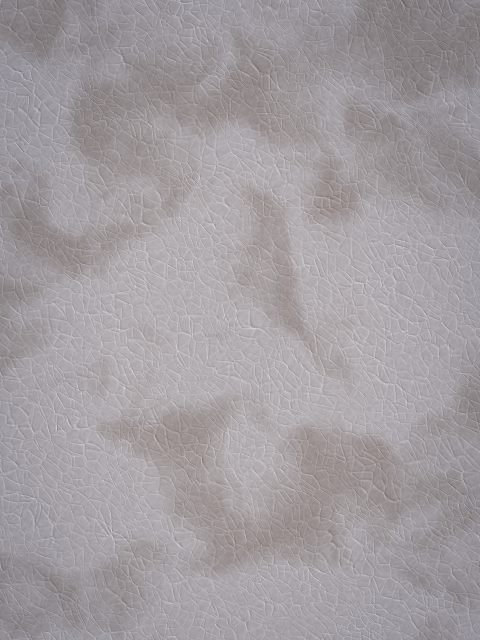
Give the GLSL for this texture, as a Shadertoy shader.

```glsl
#define CREASE_SCALE 43.0
#define CREASE_WIDTH 0.09
#define CREASE_DEPTH 0.098
#define CREASE_GLOW 0.016
#define STAIN_SCALE 6.8
#define STAIN_START 0.43
#define STAIN_FULL 0.76
#define GRAIN_AMOUNT 0.03
#define HIDE_COLOR vec3(0.704, 0.683, 0.698)
#define STAIN_TINT vec3(0.865, 0.837, 0.81)
#define CORNER_TINT vec3(0.83, 0.84, 0.87)
#define LIGHT_DIR vec2(0.77, 0.64)

vec2 hash22(vec2 p) {
    vec3 q = fract(p.xyx * vec3(0.1031, 0.1030, 0.0973));
    q += dot(q, q.yzx + 33.33);
    return fract((q.xx + q.yz) * q.zy);
}

float noise(vec2 p) {
    vec2 i = floor(p), f = fract(p);
    f = f * f * (3.0 - 2.0 * f);
    float low = mix(hash22(i).x, hash22(i + vec2(1, 0)).x, f.x);
    float high = mix(hash22(i + vec2(0, 1)).x, hash22(i + vec2(1, 1)).x, f.x);
    return mix(low, high, f.y);
}

float fbm(vec2 p) {
    float sum = 0.0, weight = 0.533;
    for (int i = 0; i < 4; i++) {
        sum += weight * noise(p);
        p = mat2(1.6, 1.2, -1.2, 1.6) * p + 17.3;
        weight *= 0.5;
    }
    return sum;
}

// Distance to the nearest cell border, and the direction towards it
vec3 cellBorder(vec2 p) {
    vec2 cell = floor(p), f = fract(p);
    vec2 nearestCell = vec2(0), nearest = vec2(8);
    for (int y = -1; y <= 1; y++)
    for (int x = -1; x <= 1; x++) {
        vec2 g = vec2(x, y);
        vec2 r = g + hash22(cell + g) - f;
        if (dot(r, r) < dot(nearest, nearest)) {
            nearest = r;
            nearestCell = g;
        }
    }
    vec3 border = vec3(8, 0, 0);
    for (int y = -2; y <= 2; y++)
    for (int x = -2; x <= 2; x++) {
        vec2 g = nearestCell + vec2(x, y);
        vec2 r = g + hash22(cell + g) - f;
        vec2 apart = r - nearest;
        if (dot(apart, apart) > 0.00001) {
            vec2 n = normalize(apart);
            float d = dot(0.5 * (nearest + r), n);
            if (d < border.x) border = vec3(d, n);
        }
    }
    return border;
}

// Embossed crease: lit on one flank, shaded on the other
float crease(vec2 p, float pixel, vec2 light) {
    vec3 border = cellBorder(p);
    float width = max(CREASE_WIDTH, 0.8 * pixel);
    float profile = exp(-pow(border.x / width, 2.0));
    float flank = smoothstep(0.0, 0.5 * width, border.x);
    float slope = dot(border.yz, light) * flank;
    return profile * (CREASE_DEPTH * slope + CREASE_GLOW);
}

void mainImage(out vec4 fragColor, in vec2 fragCoord) {
    vec2 uv = fragCoord / iResolution.xy;
    vec2 p = fragCoord / iResolution.x;
    float pixel = 1.0 / iResolution.x;

    // Soft, warped stains
    vec2 drift = vec2(noise(p * 9.0 + 3.1), noise(p * 9.0 + 41.7)) - 0.5;
    float blot = fbm(p * STAIN_SCALE + 0.6 * drift + 23.4);
    float stain = smoothstep(STAIN_START, STAIN_FULL, blot);
    vec3 color = HIDE_COLOR * mix(vec3(1), STAIN_TINT, stain);

    // Light falling off towards the cool corners
    float falloff = smoothstep(0.4, 1.4, length(2.0 * uv - vec2(1.0, 0.92)));
    color *= mix(vec3(1), CORNER_TINT, falloff);

    // Two crossing crease nets, one slanting down to the right, one upright
    vec2 bend = vec2(noise(p * 14.0 + 5.0), noise(p * 14.0 + 29.0)) - 0.5;
    vec2 hide = p + 0.03 * bend;
    mat2 slant = mat2(0.75, 0.66, -0.66, 0.75);
    vec2 fine = slant * hide * vec2(1.0) * CREASE_SCALE;
    fine *= vec2(0.8, 1.1);
    vec2 broad = hide * vec2(0.9, 0.7) * CREASE_SCALE + 19.5;
    float fineDepth = 0.45 + 0.8 * noise(p * 23.0 + 80.0);
    float broadDepth = 0.2 + 0.9 * noise(p * 27.0 + 120.0);
    float relief = fineDepth * crease(fine, pixel * CREASE_SCALE, slant * LIGHT_DIR);
    relief += broadDepth * crease(broad, pixel * CREASE_SCALE * 0.8, LIGHT_DIR);

    // Fine pores
    float grain = noise(p * 170.0) + noise(p * 310.0 + 7.0) - 1.0;
    color += relief + GRAIN_AMOUNT * grain - 0.002;

    fragColor = vec4(clamp(color, 0.0, 1.0), 1.0);
}
```
